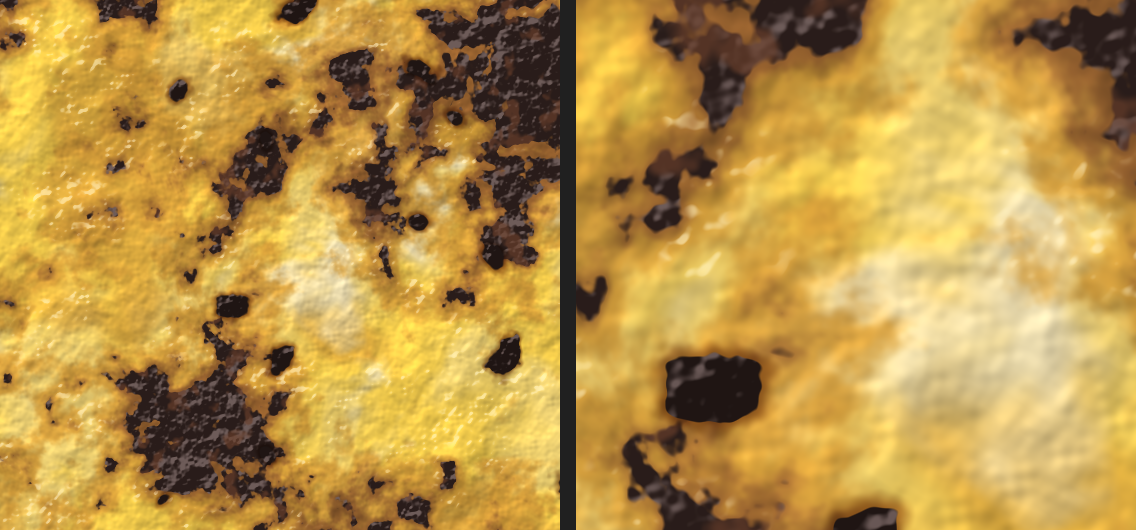
Left: the whole. Right: its middle third, enlarged.
This texture is drawn by a WebGL 2 fragment shader. Its source:

```glsl
#version 300 es
precision highp float;
// Charred, blistered golden crust: glossy yellow folds, cream curds, brown scorch and black flakes.

uniform vec2 u_resolution;
out vec4 outColor;

// Colours
const vec3 GOLD   = vec3(0.93, 0.78, 0.29);
const vec3 LEMON  = vec3(0.91, 0.80, 0.44);
const vec3 OCHRE  = vec3(0.79, 0.58, 0.21);
const vec3 BROWN  = vec3(0.54, 0.34, 0.17);
const vec3 CREAM  = vec3(0.91, 0.86, 0.71);
const vec3 GLINT  = vec3(1.00, 0.96, 0.80);
const vec3 SOOT   = vec3(0.16, 0.11, 0.10);
const vec3 ASH    = vec3(0.43, 0.36, 0.35);
const vec3 RUST   = vec3(0.42, 0.25, 0.17);

// Sizes are in counts per canvas height; levels are in standard deviations
const float PATCH_FREQ  = 4.3;
const float FLAKE_FREQ  = 25.0;
const float FOLD_FREQ   = 7.0;
const float CURD_FREQ   = 3.6;
const float LUMP_FREQ   = 6.0;
const float LUMP_CHANCE = 0.36;
const float PATCH_GAIN  = 1.75;
const float CHAR_LEVEL  = 2.0;
const float CHAR_EDGE   = 0.22;
const float RELIEF_STEP = 0.004;
const float NOISE_DEV   = 0.127;
const vec2  LIGHT_DIR   = vec2(-0.55, 0.83);
const mat2  TURN        = mat2(0.8, 0.6, -0.6, 0.8);

float hash(vec2 p) {
    return fract(sin(dot(p, vec2(127.1, 311.7))) * 43758.5453);
}

float noise(vec2 p) {
    vec2 i = floor(p), f = fract(p);
    f = f * f * (3.0 - 2.0 * f);
    return mix(mix(hash(i), hash(i + vec2(1, 0)), f.x),
               mix(hash(i + vec2(0, 1)), hash(i + vec2(1, 1)), f.x), f.y);
}

// Fractal noise scaled to zero mean and roughly unit deviation
float fbm(vec2 p, int octaves) {
    float sum = 0.0, amp = 0.5;
    for (int i = 0; i < octaves; i++) {
        sum += amp * (noise(p) - 0.5);
        p = TURN * p * 2.03 + 17.3;
        amp *= 0.5;
    }
    return sum / NOISE_DEV;
}

// Brightness change towards the light for a noise height field
float relief(vec2 p, float freq, int octaves) {
    vec2 ahead = p + LIGHT_DIR * RELIEF_STEP;
    return fbm(p * freq, octaves) - fbm(ahead * freq, octaves);
}

// Signed distance to the nearest scattered, ragged lump
float lumpDistance(vec2 p) {
    vec2 cell = floor(p * LUMP_FREQ);
    float rough = fbm(p * 32.0 + 5.0, 3);
    float nearest = 1.0;
    for (int y = -1; y <= 1; y++)
    for (int x = -1; x <= 1; x++) {
        vec2 id = cell + vec2(x, y);
        if (hash(id + 41.3) > LUMP_CHANCE) continue;
        vec2 center = (id + vec2(hash(id + 3.1), hash(id + 8.7))) / LUMP_FREQ;
        float size = hash(id + 19.9);
        float radius = mix(0.010, 0.040, size * size);
        float angle = 6.2832 * hash(id + 27.4);
        vec2 d = mat2(cos(angle), sin(angle), -sin(angle), cos(angle)) * (p - center);
        nearest = min(nearest, length(d * vec2(0.85, 1.25)) - radius * (1.0 + 0.22 * rough));
    }
    return nearest;
}

void main() {
    vec2 p = gl_FragCoord.xy / u_resolution.y;
    float pixel = 1.0 / u_resolution.y;

    // Warped coordinates, stretched along the rising diagonal
    vec2 warp = vec2(fbm(p * 5.0 + 2.7, 3), fbm(p * 5.0 + 61.2, 3));
    vec2 q = p + 0.018 * warp;
    vec2 diagonal = vec2(dot(q, vec2(0.64, 0.77)) * 0.78, dot(q, vec2(-0.77, 0.64)) * 1.2);

    // Broad burnt patches broken up by flakes
    float region = fbm(diagonal * PATCH_FREQ + 11.6, 3);
    float flakes = fbm((p + 0.006 * warp) * FLAKE_FREQ + 7.9, 4);
    float scorch = PATCH_GAIN * region + flakes;
    float stain = PATCH_GAIN * region + 0.65 * flakes;

    // Glossy yellow folds
    float fold = relief(q, FOLD_FREQ, 4);
    float grain = relief(p, 65.0, 2);
    vec3 color = mix(GOLD, LEMON, smoothstep(-0.4, 1.5, fbm(q * 6.0 + 33.0, 4)));
    color = mix(color, OCHRE, 0.65 * smoothstep(0.2, 1.8, fbm(q * 5.0 + 90.0, 4)));

    // Cream curds
    float curd = fbm(q * CURD_FREQ + 52.4, 5);
    color = mix(color, CREAM, 0.9 * smoothstep(1.0, 1.75, curd));

    // Amber to brown stain around the burnt patches
    color = mix(color, OCHRE, 0.9 * smoothstep(-1.3, 0.5, stain));
    color = mix(color, BROWN, 0.9 * smoothstep(0.4, 1.9, stain));
    color *= 1.0 + clamp(0.65 * fold + 0.07 * grain, -0.28, 0.2);

    // Small wet highlights
    float wet = smoothstep(0.35, 1.0, grain + 1.2 * fold) * smoothstep(0.2, 1.2, fbm(p * 14.0 + 71.0, 3));
    color = mix(color, GLINT, 0.55 * wet * (1.0 - smoothstep(0.8, 2.0, stain)));

    // Char with ashy sheen and rusty flecks
    float crust = relief(p, 42.0, 3);
    vec3 burnt = mix(SOOT, ASH, smoothstep(-0.05, 0.85, crust + 0.1 * fbm(p * 18.0 + 4.0, 3)));
    burnt = mix(burnt, RUST, 0.65 * smoothstep(0.5, 1.5, fbm(p * 30.0 + 23.0, 3)));
    float charCover = smoothstep(CHAR_LEVEL - CHAR_EDGE, CHAR_LEVEL + CHAR_EDGE, scorch);
    color = mix(color, burnt, charCover);

    // Raised black lumps with a soft scorched rim
    float lump = lumpDistance(p);
    color = mix(color, color * vec3(0.68, 0.56, 0.46), 1.0 - smoothstep(0.0, 0.014, lump));
    vec3 coal = mix(SOOT * 0.75, ASH * 0.95, smoothstep(0.15, 1.0, crust));
    color = mix(color, coal, 1.0 - smoothstep(-pixel, 1.5 * pixel, lump));

    outColor = vec4(clamp(color, 0.0, 1.0), 1.0);
}
```
